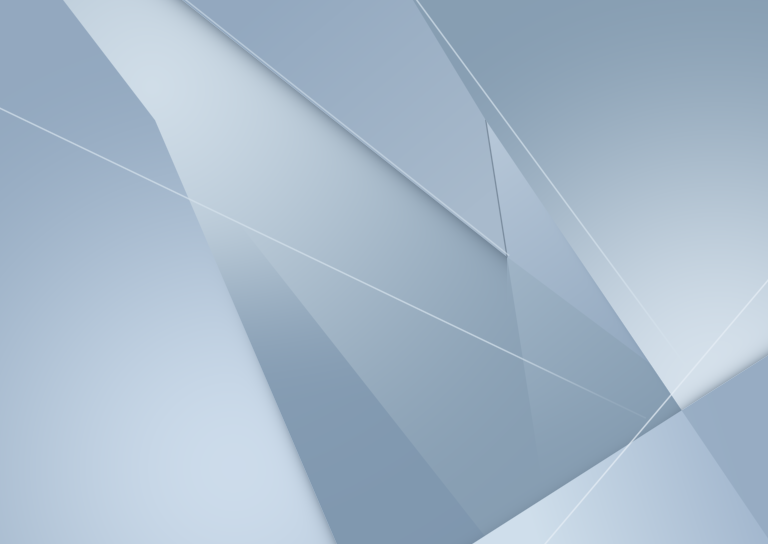
Reproduce this background procedurally as a WebGL 1 fragment shader.

```glsl
precision highp float;
// Overlapping blue-grey glass panels with soft glows, edge shadows and fine light lines.
uniform vec2 u_resolution;

const vec3 DEEP = vec3(0.49, 0.585, 0.68);
const vec3 SLATE = vec3(0.53, 0.62, 0.70);
const vec3 STEEL = vec3(0.575, 0.66, 0.75);
const vec3 MIST = vec3(0.72, 0.785, 0.85);
const vec3 ICE = vec3(0.83, 0.88, 0.92);
const vec3 SHADOW = vec3(0.38, 0.45, 0.52);

// Signed distance to the line a-b, positive on the left of its direction
float side(vec2 p, vec2 a, vec2 b) {
  vec2 d = normalize(b - a);
  return dot(p - a, vec2(-d.y, d.x));
}

// Position along a-b, from 0 to 1
float ramp(vec2 p, vec2 a, vec2 b) {
  vec2 d = b - a;
  return clamp(dot(p - a, d) / dot(d, d), 0.0, 1.0);
}

float fill(float d) {
  float soft = 0.8 / u_resolution.y;
  return smoothstep(-soft, soft, d);
}

float glow(vec2 p, vec2 center, float radius) {
  return 1.0 - smoothstep(0.0, radius, length(p - center));
}

float stroke(vec2 p, vec2 a, vec2 b, float halfWidth) {
  float d = length(p - mix(a, b, ramp(p, a, b)));
  return fill(halfWidth - d);
}

// Shade that fades away from an edge on its positive side
float edgeShade(float d, float width) {
  return fill(d) * exp(-max(d, 0.0) / width);
}

void main() {
  vec2 p = gl_FragCoord.xy / u_resolution.y;

  // Shared corners
  vec2 leftTop = vec2(0.116, 1.0);
  vec2 leftBend = vec2(0.285, 0.779);
  vec2 leftFoot = vec2(0.619, 0.0);
  vec2 ridgeTop = vec2(0.335, 1.0);
  vec2 ridgeEnd = vec2(0.932, 0.528);
  vec2 rightTop = vec2(0.759, 1.0);
  vec2 rightBend = vec2(0.893, 0.779);
  vec2 rightFoot = vec2(1.25, 0.25);
  vec2 floorLeft = vec2(0.868, 0.0);
  vec2 floorRight = vec2(1.412, 0.347);

  // Central beam with a darker strip along its left side
  vec3 color = mix(ICE, SLATE, smoothstep(-0.15, 1.0, length(p - vec2(0.28, 0.84))));
  float strip = fill(-side(p, vec2(0.478, 0.54), vec2(0.89, 0.016)));
  color = mix(color, DEEP, strip * 0.75 * smoothstep(0.62, 0.25, p.y));

  // Lower facet
  float facet = fill(side(p, ridgeEnd, vec2(1.0, 0.09)));
  vec3 facetColor = mix(vec3(0.64, 0.72, 0.79), SLATE, ramp(p, ridgeEnd, vec2(1.16, 0.22)));
  color = mix(color, facetColor, facet * 0.8 * smoothstep(0.04, 0.3, p.y));

  // Upper panel, its ridge shadow and the bright triangle beside it
  float ridge = side(p, ridgeTop, ridgeEnd);
  float split = side(p, rightBend, ridgeEnd);
  float alongRidge = step(p.x, ridgeEnd.x);
  color = mix(color, SHADOW, alongRidge * 0.65 * edgeShade(-ridge, 0.014));
  vec3 upper = mix(STEEL, vec3(0.66, 0.73, 0.80), ramp(p, vec2(0.5, 1.0), vec2(0.85, 0.58)));
  color = mix(color, upper, fill(ridge) * fill(-split));
  float triangle = fill(split) * fill(side(p, ridgeEnd, vec2(1.186, 0.338)));
  vec3 triangleColor = mix(MIST, STEEL, ramp(p, rightBend, vec2(1.19, 0.34)));
  color = mix(color, triangleColor, triangle);
  color = mix(color, SHADOW, 0.65 * stroke(p, rightBend, ridgeEnd, 0.0012));
  color = mix(color, ICE, 0.6 * stroke(p, ridgeTop + 0.003, ridgeEnd + 0.003, 0.0013));

  // Left panel
  float leftEdge = max(side(p, leftTop, leftBend), side(p, leftBend, leftFoot));
  vec3 left = mix(STEEL, vec3(0.80, 0.86, 0.92), glow(p, vec2(0.43, 0.14), 0.83));
  left = mix(left, SHADOW, 0.5 * edgeShade(-leftEdge, 0.010) * smoothstep(0.6, 0.05, p.y));
  color = mix(color, left, fill(-leftEdge));

  // Right panel
  float rightEdge = min(side(p, rightTop, rightBend), side(p, rightBend, rightFoot));
  vec3 right = mix(SLATE, vec3(0.84, 0.885, 0.925), glow(p, vec2(1.32, 0.27), 0.80));
  color = mix(color, right, fill(rightEdge));
  color = mix(color, DEEP, 0.4 * edgeShade(-rightEdge, 0.004) * smoothstep(0.7, 0.3, p.y));

  // Floor panel with a darker right corner
  float floorEdge = side(p, floorLeft, floorRight);
  float shadeAmount = mix(0.25, 0.55, smoothstep(1.2, 1.3, p.x));
  color = mix(color, SHADOW, shadeAmount * edgeShade(floorEdge, 0.010));
  vec3 ground = mix(vec3(0.81, 0.87, 0.92), vec3(0.64, 0.72, 0.81),
                    ramp(p, vec2(0.98, 0.04), vec2(1.36, 0.16)));
  float corner = fill(side(p, rightFoot, vec2(1.412, 0.01)));
  ground = mix(ground, STEEL, corner * 0.75);
  color = mix(color, ground, fill(-floorEdge));

  // Fine light lines
  float longFade = 1.0 - 0.85 * smoothstep(0.9, 1.15, p.x);
  color = mix(color, ICE, 0.75 * longFade * stroke(p, vec2(0.0, 0.801), vec2(1.186, 0.232), 0.0014));
  float steepFade = smoothstep(0.27, 0.36, p.y);
  color = mix(color, ICE, 0.75 * steepFade * stroke(p, vec2(0.766, 1.0), vec2(1.287, 0.292), 0.0014));
  color = mix(color, vec3(0.90, 0.93, 0.96), 0.75 * stroke(p, vec2(1.002, 0.0), vec2(1.412, 0.485), 0.0014));

  gl_FragColor = vec4(color, 1.0);
}
```
